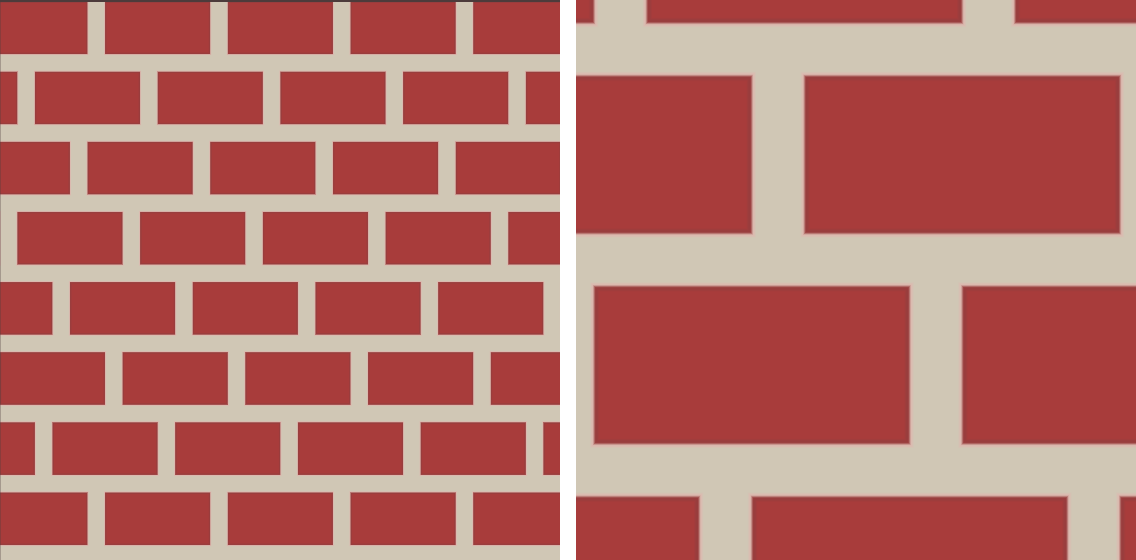
Left, the full canvas; right, a detail of the centre.
Give the GLSL for this pattern, as a Shadertoy shader.

```glsl
// Flat brick wall: eight rows of red bricks set in wide pale mortar.
// Bricks are boxes on a grid of mortar widths, and each row is shifted
// four widths to the right of the row below; edges have thin tinted rims.

#define MORTAR_WIDTH 0.03131          // grid unit, as a share of the canvas
#define BRICK_SIZE vec2(6.0, 3.0)     // in grid units
#define ROW_SHIFT 4.0                 // in grid units
#define WALL_ORIGIN vec2(5.99, 0.852) // lower left corner of a first-row brick
#define RIM_WIDTH 0.07                // in grid units
#define TOP_BORDER 0.0035             // share of the canvas
#define LEFT_BORDER 0.0013            // share of the canvas
#define BRICK_COLOR vec3(0.66, 0.235, 0.23)
#define BRICK_RIM_COLOR vec3(0.60, 0.24, 0.24)
#define MORTAR_COLOR vec3(0.815, 0.78, 0.71)
#define MORTAR_RIM_COLOR vec3(0.86, 0.73, 0.69)
#define BORDER_COLOR vec3(0.30, 0.23, 0.23)

// Square-cornered box distance, negative inside
float boxDistance(vec2 p, vec2 halfSize) {
    vec2 d = abs(p) - halfSize;
    return max(d.x, d.y);
}

// Signed distance to the nearest brick, in grid units
float brickDistance(vec2 p) {
    vec2 pitch = BRICK_SIZE + 1.0;
    p += 0.5 - WALL_ORIGIN;
    float row = floor(p.y / pitch.y);
    p.x -= row * ROW_SHIFT;
    return boxDistance(mod(p, pitch) - 0.5 * pitch, 0.5 * BRICK_SIZE);
}

void mainImage(out vec4 fragColor, in vec2 fragCoord) {
    vec2 uv = fragCoord / iResolution.xy;
    float pixel = 1.0 / min(iResolution.x, iResolution.y);
    float d = brickDistance(uv / MORTAR_WIDTH);

    // Brick and mortar, each tinted close to the joint
    vec3 brick = mix(BRICK_COLOR, BRICK_RIM_COLOR,
                     smoothstep(-1.7 * RIM_WIDTH, -0.7 * RIM_WIDTH, d));
    vec3 mortar = mix(MORTAR_RIM_COLOR, MORTAR_COLOR,
                      smoothstep(0.4 * RIM_WIDTH, 1.3 * RIM_WIDTH, d));
    float softness = max(0.5 * RIM_WIDTH, 0.6 * pixel / MORTAR_WIDTH);
    vec3 color = mix(brick, mortar, smoothstep(-softness, softness, d));

    // Dark line along the top and a faint one down the left side
    float top = smoothstep(-0.5 * pixel, 0.5 * pixel, uv.y - 1.0 + TOP_BORDER);
    float left = smoothstep(-0.5 * pixel, 0.5 * pixel, LEFT_BORDER - uv.x);
    color = mix(color, BORDER_COLOR, max(top, 0.4 * left));

    fragColor = vec4(color, 1.0);
}
```
